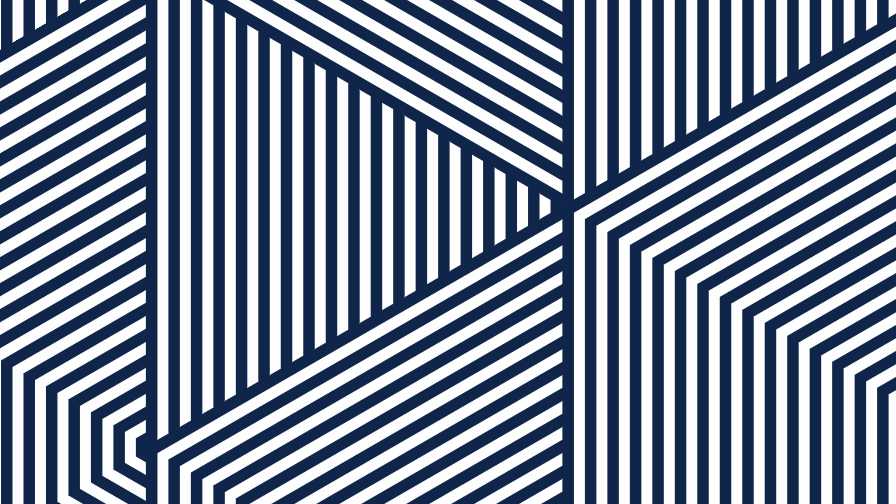
A Shadertoy shader for this pattern:

```glsl
// All lengths are in units of the canvas height
const vec3 NAVY = vec3(0.06, 0.15, 0.29);
const vec3 WHITE = vec3(0.995);
const float PERIOD = 0.0446;
const float STRIPE_WIDTH = 0.0218;
const float SEAM_HALF = 0.0115;
const float LEFT_SEAM = 0.3009;
const float RIGHT_SEAM = 1.1273;
const float RISING_Y = 0.5845;     // height of the rising line at the right seam
const float FALLING_Y = 0.5963;    // height of the falling line at the right seam
const float HEX_Y = 0.1123;
const float HEX_PHASE = 0.0199;
const float HEX_LIMIT = 0.8333;    // radius where the rings give way to uprights
const vec2 RISING_NORMAL = vec2(-0.5, 0.8660254);
const vec2 FALLING_NORMAL = vec2(0.5, 0.8660254);

// Signed distance to white stripes, dark bands centred on multiples of PERIOD
float stripes(float d) {
    return abs(fract(d / PERIOD) - 0.5) * PERIOD - 0.5 * STRIPE_WIDTH;
}

// Half hexagon rings around a point on the left seam
float hexColumn(vec2 p) {
    vec2 q = abs(p - vec2(LEFT_SEAM, HEX_Y));
    float radius = max(q.x, dot(q, FALLING_NORMAL));
    float uprights = max(stripes(q.x - HEX_PHASE), HEX_LIMIT - radius);
    return radius < HEX_LIMIT ? stripes(radius - HEX_PHASE) : uprights;
}

// Uprights above the rising line, bent stripes below it
float bentColumn(vec2 p, float seam) {
    float across = p.x - seam;
    float rise = dot(p - vec2(RIGHT_SEAM, RISING_Y), RISING_NORMAL);
    float uprights = max(stripes(across), SEAM_HALF - rise);
    return rise > 0.0 ? uprights : stripes(min(across, -rise));
}

// The middle column adds falling stripes that close the triangle
float middleColumn(vec2 p) {
    float fall = dot(p - vec2(RIGHT_SEAM, FALLING_Y), FALLING_NORMAL);
    float triangle = max(bentColumn(p, LEFT_SEAM), fall + SEAM_HALF);
    return fall > 0.0 ? stripes(fall) : triangle;
}

void mainImage(out vec4 fragColor, in vec2 fragCoord) {
    vec2 p = fragCoord / iResolution.y;
    float pixel = 1.0 / iResolution.y;

    // Pick the column
    float d;
    if (p.x < LEFT_SEAM) d = hexColumn(p);
    else if (p.x < RIGHT_SEAM) d = middleColumn(p);
    else d = bentColumn(p, RIGHT_SEAM);

    // Dark seams between columns
    float seam = min(abs(p.x - LEFT_SEAM), abs(p.x - RIGHT_SEAM));
    d = max(d, SEAM_HALF - seam);

    float coverage = clamp(0.5 - d / pixel, 0.0, 1.0);
    fragColor = vec4(mix(NAVY, WHITE, coverage), 1.0);
}
```
